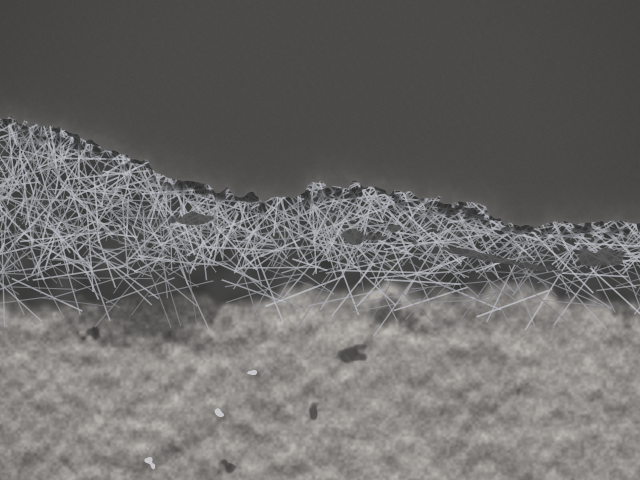
Give the GLSL for this texture, as a Shadertoy shader.

```glsl
#define FIBER_LAYERS 22
#define FIBER_RADIUS 0.0014
#define FIBER_ALPHA 0.78
#define ROCK_LINE 0.362
#define HALO_WIDTH 0.026
#define RELIEF_GAIN 0.62
#define PLATE_COLOR vec3(0.294, 0.291, 0.284)
#define GAP_COLOR vec3(0.250, 0.250, 0.248)
#define ROCK_COLOR vec3(0.570, 0.558, 0.545)
#define FIBER_COLOR vec3(0.70, 0.705, 0.73)

// Height of the plate's lower rim at equal steps across the canvas
const float RIM[17] = float[17](
    0.757, 0.743, 0.714, 0.679, 0.642, 0.618, 0.590, 0.581, 0.616,
    0.615, 0.601, 0.583, 0.570, 0.525, 0.535, 0.535, 0.545);

float hash(vec2 c) {
    return fract(sin(dot(c, vec2(12.9898, 78.233))) * 43758.5);
}

vec4 hash4(vec2 c) {
    float n = dot(c, vec2(12.9898, 78.233));
    return fract(sin(n + vec4(0.0, 1.7, 3.1, 4.9)) * 43758.5);
}

float noise(vec2 p) {
    vec2 c = floor(p), f = fract(p);
    f = f * f * (3.0 - 2.0 * f);
    return mix(mix(hash(c), hash(c + vec2(1, 0)), f.x),
               mix(hash(c + vec2(0, 1)), hash(c + vec2(1, 1)), f.x), f.y);
}

float fbm(vec2 p) {
    float sum = 0.0, amp = 0.5;
    for (int i = 0; i < 4; i++) {
        sum += amp * noise(p);
        p = mat2(1.6, 1.2, -1.2, 1.6) * p + 5.3;
        amp *= 0.58;
    }
    return sum;
}

float rimHeight(float x) {
    float s = clamp(x * 12.0, 0.0, 15.99);
    int i = int(s);
    return mix(RIM[i], RIM[i + 1], fract(s));
}

float ellipse(vec2 p, vec2 center, vec2 radii) {
    return length((p - center) / radii);
}

vec3 rockSurface(vec2 p) {
    // Slanted relief lit from above
    vec2 q = mat2(0.88, -0.47, 0.47, 0.88) * p * vec2(22.0, 25.0);
    float relief = fbm(q) - fbm(q + vec2(0.22, 0.48));
    float broad = noise(p * 6.0) - 0.5;
    float grain = noise(p * 150.0) - 0.5;
    float tone = 1.0 + RELIEF_GAIN * relief + 0.12 * broad + 0.16 * grain;
    vec3 col = ROCK_COLOR * tone;

    // Shaded hollows and dark pebbles
    float wobble = noise(p * 75.0) - 0.5;
    float shadow = ellipse(p, vec2(0.32, 0.355), vec2(0.13, 0.06));
    shadow = min(shadow, ellipse(p, vec2(0.82, 0.345), vec2(0.07, 0.04)));
    shadow = min(shadow, ellipse(p, vec2(1.305, 0.350), vec2(0.035, 0.045)));
    col *= 1.0 - 0.36 * smoothstep(1.4, 0.3, shadow + 0.8 * wobble + broad);
    float pebble = ellipse(p, vec2(0.735, 0.263), vec2(0.025, 0.016));
    pebble = min(pebble, ellipse(p, vec2(0.475, 0.028), vec2(0.016, 0.013)));
    pebble = min(pebble, ellipse(p, vec2(0.655, 0.138), vec2(0.012, 0.017)));
    pebble = min(pebble, ellipse(p, vec2(0.187, 0.308), vec2(0.018, 0.013)));
    col *= 1.0 - 0.4 * smoothstep(1.2, 0.5, pebble + 1.5 * wobble);

    // Pale flakes
    float flake = ellipse(p, vec2(0.521, 0.223), vec2(0.010, 0.006));
    flake = min(flake, ellipse(p, vec2(0.458, 0.137), vec2(0.011, 0.008)));
    flake = min(flake, ellipse(p, vec2(0.314, 0.043), vec2(0.014, 0.016)));
    return mix(col, vec3(0.78, 0.78, 0.8), smoothstep(1.0, 0.7, flake + 1.6 * wobble));
}

// Each layer is a rotated grid holding at most one fiber per cell
vec3 addFibers(vec3 col, vec2 p, float pixel) {
    for (int i = 0; i < FIBER_LAYERS; i++) {
        float n = float(i);
        float isShort = mod(n, 2.0);
        float angle = (fract(n * 0.618 + 0.13) - 0.5) * 3.1;
        vec2 dir = vec2(cos(angle), sin(angle));
        vec2 side = vec2(-dir.y, dir.x);
        vec2 size = mix(vec2(0.22, 0.030), vec2(0.105, 0.021), isShort);
        vec2 q = vec2(dot(p, dir), dot(p, side)) / size + n * 3.7;
        q.x += 0.37 * floor(q.y);
        vec2 cell = floor(q);
        vec4 h = hash4(cell + n * 17.0);
        vec2 mid = cell + 0.5;
        mid.x -= 0.37 * cell.y;
        mid = (mid - n * 3.7) * size;
        vec2 center = dir * mid.x + side * mid.y;

        // Fibers thin out downward and gather in clumps
        float bottom = mix(0.345, 0.43, isShort) + 0.06 * h.w;
        float flatness = smoothstep(0.55, 0.95, center.x);
        float limit = mix(1.6, 1.15, flatness);
        float clump = sin(center.x * 27.0 + 3.0 * center.y) * sin(center.y * 34.0 + 5.0 * center.x);
        float chance = mix(0.62, 0.85, flatness) + 0.22 * clump;
        float alive = step(bottom, center.y) * step(abs(angle), limit) * step(h.z, chance);

        vec2 v = (q - cell - 0.5) * size;
        float reach = size.x * (0.30 + 0.18 * h.w);
        float tilt = 0.75 * (h.y - h.x) * size.y / size.x;
        float across = v.y - 0.375 * (h.x + h.y - 1.0) * size.y - tilt * v.x;
        float d = max(abs(across), abs(v.x) - reach);
        float variety = fract(h.w * 7.0 + h.x);
        float radius = FIBER_RADIUS * (0.7 + 0.6 * variety);
        float cover = alive * clamp((radius - d) / pixel + 0.5, 0.0, 1.0);
        col = mix(col, FIBER_COLOR * (0.68 + 0.42 * variety), cover * FIBER_ALPHA);
    }
    return col;
}

// Plate scraps and a long slit lying over the fibers
float remnants(vec2 p) {
    float d = ellipse(p, vec2(0.415, 0.545), vec2(0.050, 0.010));
    d = min(d, ellipse(p, vec2(0.745, 0.507), vec2(0.045, 0.015)));
    d = min(d, ellipse(p, vec2(0.820, 0.525), vec2(0.022, 0.013)));
    d = min(d, ellipse(p, vec2(1.030, 0.461 - 0.2 * (p.x - 1.03)), vec2(0.130, 0.007)));
    return min(d, ellipse(p, vec2(1.250, 0.468), vec2(0.038, 0.017)));
}

void mainImage(out vec4 fragColor, in vec2 fragCoord) {
    float pixel = 1.0 / iResolution.y;
    vec2 p = fragCoord * pixel;
    float rough = noise(p * 42.0) - 0.5, fine = noise(p * 95.0) - 0.5;
    float above = p.y - rimHeight(p.x) + 0.020 * rough + 0.012 * fine;
    vec3 col = GAP_COLOR;

    if (above < 0.01) {
        // Dark gap fading into rock
        col *= 0.85 + 0.3 * noise(p * 22.0);
        float rockDepth = ROCK_LINE + 0.022 * smoothstep(0.3, 0.6, p.x) - p.y;
        rockDepth += 0.06 * (noise(p * 10.0) - 0.5) + 0.03 * rough;
        if (rockDepth > -0.025)
            col = mix(col, rockSurface(p), smoothstep(-0.025, 0.02, rockDepth));

        // Fiber mat, torn remnants and dark pits below the rim
        if (p.y > 0.23) {
            col = addFibers(col, p, pixel);
            float scrap = remnants(p) + 1.1 * rough + 0.5 * fine;
            col = mix(col, vec3(0.30), 0.85 * smoothstep(1.1, 0.85, scrap));
            float pits = smoothstep(0.45, 0.65, noise(p * 75.0 + 3.0));
            col = mix(col, vec3(0.17), 0.85 * pits * smoothstep(-0.045, -0.006, above));
        }
    }

    // Smooth plate with a pale halo along its rim
    vec3 plate = PLATE_COLOR + 0.09 * exp(-max(above, 0.0) / HALO_WIDTH);
    plate -= 0.04 * smoothstep(0.4, 1.0, length(p - vec2(0.67, 0.6)));
    plate += 0.012 * (hash(floor(p * 384.0)) - 0.5);
    col = mix(col, plate, smoothstep(-pixel, pixel, above));

    fragColor = vec4(clamp(col, 0.0, 1.0), 1.0);
}
```
